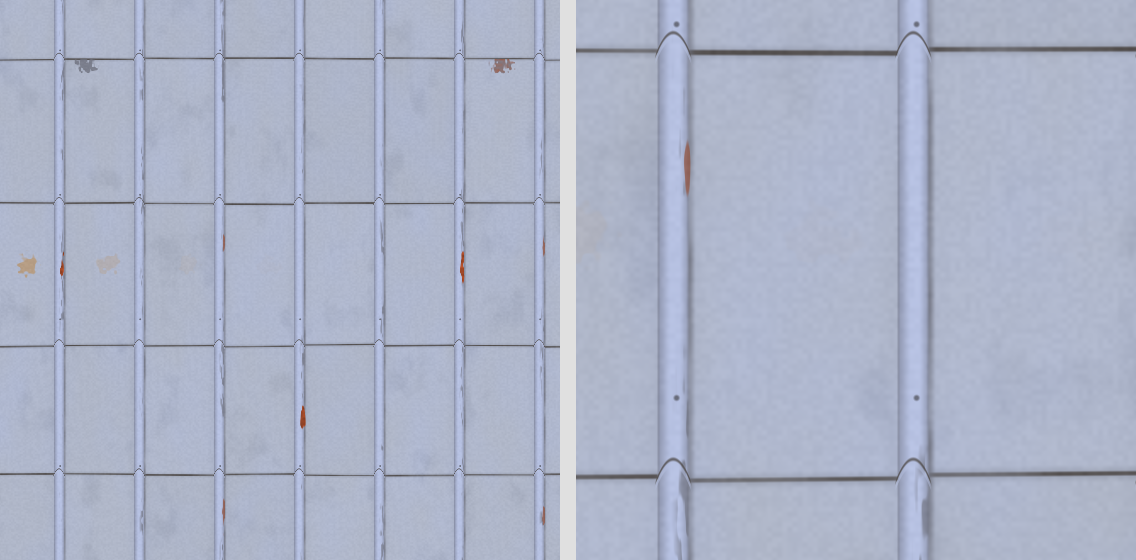
Left: the whole. Right: its middle third, enlarged.
Reproduce this texture procedurally as a three.js fragment shader.

```glsl
// Pale blue metal roof: seven rounded battens across, four lapped seams down, light rust.
varying vec2 vUv;

const float COLUMNS = 7.0;
const float FIRST_BATTEN = 0.1055;
const float BATTEN_HALF = 0.0092;
const float SOFT = 0.0009;
const vec4 SEAMS = vec4(0.1523, 0.3828, 0.6367, 0.8945);

const vec3 PANEL_GREY = vec3(0.685, 0.713, 0.782);
const vec3 PANEL_BLUE = vec3(0.685, 0.722, 0.828);
const vec3 BATTEN_LIGHT = vec3(0.715, 0.757, 0.885);
const vec3 BATTEN_SHADE = vec3(0.575, 0.605, 0.705);
const vec3 GAP_DARK = vec3(0.30, 0.28, 0.27);
const vec3 GRIME = vec3(0.43, 0.44, 0.49);
const vec3 RUST = vec3(0.66, 0.25, 0.09);
const vec3 OCHRE = vec3(0.72, 0.58, 0.42);

float hash(vec2 p) {
  return fract(sin(dot(p, vec2(127.1, 311.7))) * 43758.5453);
}

float noise(vec2 p) {
  vec2 i = floor(p), f = fract(p);
  f = f * f * (3.0 - 2.0 * f);
  return mix(mix(hash(i), hash(i + vec2(1.0, 0.0)), f.x),
             mix(hash(i + vec2(0.0, 1.0)), hash(i + vec2(1.0, 1.0)), f.x), f.y);
}

float fbm(vec2 p) {
  float sum = 0.0, gain = 0.53;
  for (int i = 0; i < 4; i++) {
    sum += gain * noise(p);
    p = p * 2.1 + 17.3;
    gain *= 0.5;
  }
  return sum;
}

float band(float d, float halfWidth) {
  return 1.0 - smoothstep(halfWidth - SOFT, halfWidth + SOFT, abs(d));
}

float isValue(float a, float b) {
  return 1.0 - step(0.5, abs(a - b));
}

// Ragged elliptical patch, broken up by fine noise
float patchMask(vec2 d, vec2 size, vec2 grain) {
  float edge = length(d / size) + 1.1 * (noise(grain) - 0.5);
  return 1.0 - smoothstep(0.65, 1.0, edge);
}

vec3 panelColor(vec2 uv, vec2 cell, float across) {
  float cloud = fbm(uv * vec2(15.0, 11.0) + cell * 3.7);
  float blocks = noise(uv * vec2(32.0, 13.0) + 40.0);
  float tint = 0.9 * cloud + 0.5 * blocks - 0.42 + 0.3 * (hash(cell) - 0.5);
  vec3 c = mix(PANEL_GREY, PANEL_BLUE, clamp(tint, 0.0, 1.0));
  c -= 0.035 * smoothstep(0.58, 0.85, fbm(uv * vec2(24.0, 16.0) + 9.0));
  c -= 0.025 * smoothstep(0.32, 0.5, abs(across - 0.5));
  return c + 0.012 * (hash(cell + 5.0) - 0.5);
}

vec3 battenColor(vec2 uv, float t, float id) {
  vec3 c = mix(BATTEN_SHADE, BATTEN_LIGHT, smoothstep(-1.0, -0.1, t));
  c = mix(c, BATTEN_SHADE, 0.75 * smoothstep(0.35, 0.95, t));
  float scuff = noise(uv * vec2(420.0, 85.0)) * noise(uv * vec2(60.0, 14.0) + id);
  c = mix(c, GRIME, 0.65 * smoothstep(0.36, 0.62, scuff) * smoothstep(-0.2, 0.7, t));
  return mix(c, GRIME, 0.4 * smoothstep(0.8, 1.0, abs(t)));
}

void main() {
  vec2 uv = vUv;
  float column = (uv.x - FIRST_BATTEN) * COLUMNS;
  float panel = floor(column), across = fract(column);
  float batten = floor(column + 0.5);
  float dx = (column - batten) / COLUMNS;
  float t = dx / BATTEN_HALF;
  float row = dot(step(SEAMS, vec4(uv.y)), vec4(1.0));
  vec2 cell = vec2(mod(panel, COLUMNS), mod(row, 4.0));

  vec3 color = panelColor(uv, cell, across);

  // Lapped seams, each slightly shifted and tilted
  for (int i = 0; i < 4; i++) {
    vec2 id = vec2(cell.x, float(i) + 20.0);
    float shift = 0.0035 * (hash(id) - 0.5) + 0.003 * (hash(id + 7.0) - 0.5) * (across - 0.5);
    float d = uv.y - SEAMS[i] - shift;
    float strength = 0.55 + 0.4 * noise(vec2(uv.x * 24.0, id.y));
    color *= 1.0 - 0.1 * (1.0 - smoothstep(0.0, 0.006, abs(d)));
    color = mix(color, GAP_DARK, strength * band(d, 0.0009 + 0.0007 * hash(id + 3.0)));
  }

  // Grime hanging below the top seam, and ochre stains
  vec2 smudge = vec2((across - 0.33 - 0.04 * panel) / COLUMNS, uv.y - SEAMS.w + 0.011);
  float dirt = patchMask(smudge, vec2(0.021, 0.013), uv * vec2(260.0, 170.0));
  dirt *= isValue(mod(panel, 5.0), 0.0) * isValue(row, 3.0);
  vec3 dirtColor = mix(GRIME, RUST, 0.7 * step(4.0, panel) * noise(uv * 190.0));
  color = mix(color, dirtColor, 0.8 * dirt);
  vec2 stain = vec2((across - 0.62) / COLUMNS, uv.y - 0.527);
  float ochre = patchMask(stain, vec2(0.019, 0.018), uv * 150.0) * exp(-panel - 1.0);
  color = mix(color, OCHRE, 0.75 * ochre);

  // Battens with a dirty shadow along the right edge
  float shadow = smoothstep(0.014, BATTEN_HALF, dx) * step(0.0, dx);
  color = mix(color, GRIME, shadow * (0.3 + 0.6 * noise(uv * vec2(30.0, 45.0))));
  color = mix(color, battenColor(uv, t, batten), band(dx, BATTEN_HALF));

  // Arched batten laps and nails
  for (int i = 0; i < 4; i++) {
    float d = uv.y - SEAMS[i];
    float arch = d - 0.0105 * (1.0 - t * t);
    float onBatten = band(dx, BATTEN_HALF + 0.0012);
    color = mix(color, BATTEN_LIGHT, 0.5 * onBatten * band(arch + 0.003, 0.0015));
    color = mix(color, GAP_DARK, 0.75 * onBatten * band(arch, 0.0009));
    float nailHeight = i == 1 ? 0.047 : 0.0155;
    float nail = band(length(vec2(dx - 0.002, d - nailHeight)), 0.0016);
    color = mix(color, GRIME * 0.8, 0.8 * nail);
  }

  // Wide and hairline rust runs beside some battens
  float wide = patchMask(vec2(dx - 0.0058, uv.y + 0.03 - 0.275 * row), vec2(0.0042, 0.025), uv * vec2(220.0, 95.0));
  wide *= isValue(mod(batten + 3.0 * row, 5.0), 1.0) * isValue(row, 1.5 - 0.2 + 0.4 * step(1.5, row));
  float thin = patchMask(vec2(dx - 0.0085, uv.y - 0.08 - 0.2425 * row), vec2(0.0022, 0.027), uv * vec2(200.0, 70.0));
  thin *= isValue(mod(batten, 4.0), 2.0) * isValue(mod(row, 2.0), 0.0);
  color = mix(color, RUST * (0.75 + 0.4 * noise(uv * 210.0)), 0.9 * wide);
  color = mix(color, mix(RUST, GRIME, 0.4), 0.75 * thin);

  // Fine paint grain
  color += 0.03 * (noise(uv * 330.0) - 0.5);
  gl_FragColor = vec4(color, 1.0);
}
```
